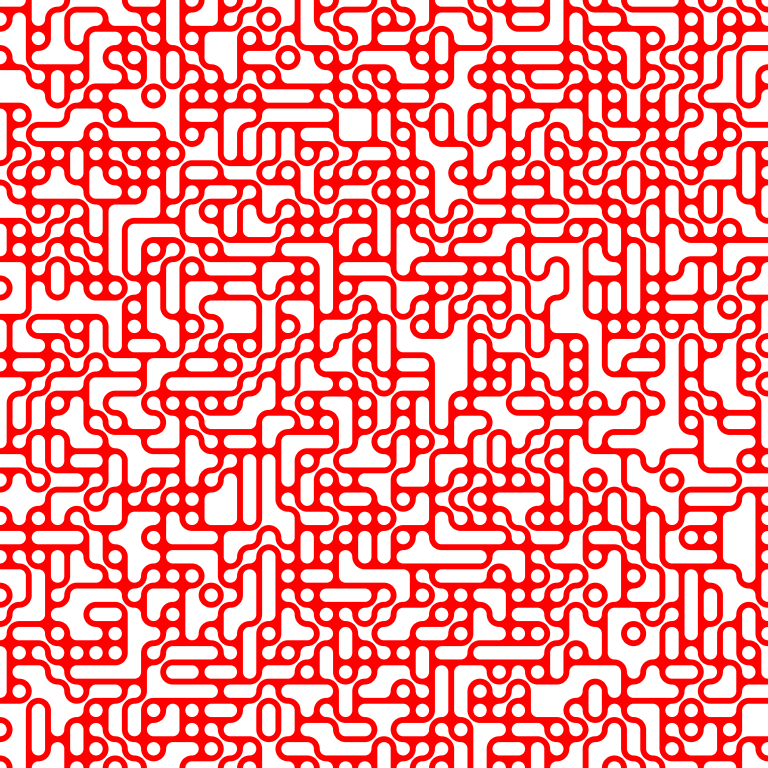
This pattern is drawn by a Shadertoy shader. Its source:

```glsl
// Rounded maze of red walls on white: every grid point gets one of four random
// labels, and walls run between neighbouring points whose labels differ.
// Each cell joins its walls with quarter arcs and straight strokes.

const float CELLS      = 40.0;   // cells along the canvas height
const float WALL_WIDTH = 0.305;  // stroke width, in cells
const float EDGE_BLUR  = 1.0;    // width of the smoothed edge, in pixels
const uint  LABELS     = 4u;     // number of region labels
const uint  SEED       = 37u;
const vec3  PAPER = vec3(1.0, 1.0, 1.0);
const vec3  WALL  = vec3(1.0, 0.0, 0.0);

// Integer hash of a grid position
uint hash(ivec2 p, uint salt) {
    uint h = uint(p.x) * 0x9E37u + uint(p.y) * 0x85EBCA6Bu + salt * 0xC2B2u;
    h = (h ^ (h >> 16)) * 0x7FEB352Du;
    h = (h ^ (h >> 15)) * 0x846CA68Bu;
    return h ^ (h >> 16);
}

uint label(ivec2 point) {
    return (hash(point, SEED) >> 8) % LABELS;
}

// Distance to the quarter arc that rounds off one corner of the cell
float arc(vec2 p, vec2 corner) {
    return abs(length(p - corner) - 0.5);
}

// Distance to the centre line of the walls in one cell; p lies in 0..1
float wallDistance(ivec2 cell, vec2 p) {
    uint a = label(cell);
    uint b = label(cell + ivec2(1, 0));
    uint c = label(cell + ivec2(1, 1));
    uint d = label(cell + ivec2(0, 1));

    // Sides of the cell that a wall crosses
    bool south = a != b, east = b != c, north = c != d, west = d != a;

    // Equal labels on a diagonal stay linked by a narrow channel
    bool full = south && east && north && west;
    bool linkAC = full && a == c;
    bool linkBD = full && b == d;
    if (linkAC && linkBD) {
        linkAC = (hash(cell, SEED + 1u) & 256u) == 0u;
        linkBD = !linkAC;
    }
    bool channel = linkAC || linkBD;

    float dist = 1.0;
    // Arcs around the corners
    if (south && west && !linkAC) dist = min(dist, arc(p, vec2(0, 0)));
    if (north && east && !linkAC) dist = min(dist, arc(p, vec2(1, 1)));
    if (south && east && !linkBD) dist = min(dist, arc(p, vec2(1, 0)));
    if (north && west && !linkBD) dist = min(dist, arc(p, vec2(0, 1)));
    // Straight strokes
    if (west && east && !channel)   dist = min(dist, abs(p.y - 0.5));
    if (south && north && !channel) dist = min(dist, abs(p.x - 0.5));
    return dist;
}

void mainImage(out vec4 fragColor, in vec2 fragCoord) {
    vec2 grid = fragCoord / iResolution.y * CELLS;
    float blur = EDGE_BLUR * CELLS / iResolution.y;

    float dist = wallDistance(ivec2(floor(grid)), fract(grid)) - 0.5 * WALL_WIDTH;
    float coverage = clamp(0.5 - dist / blur, 0.0, 1.0);

    fragColor = vec4(mix(PAPER, WALL, coverage), 1.0);
}
```
